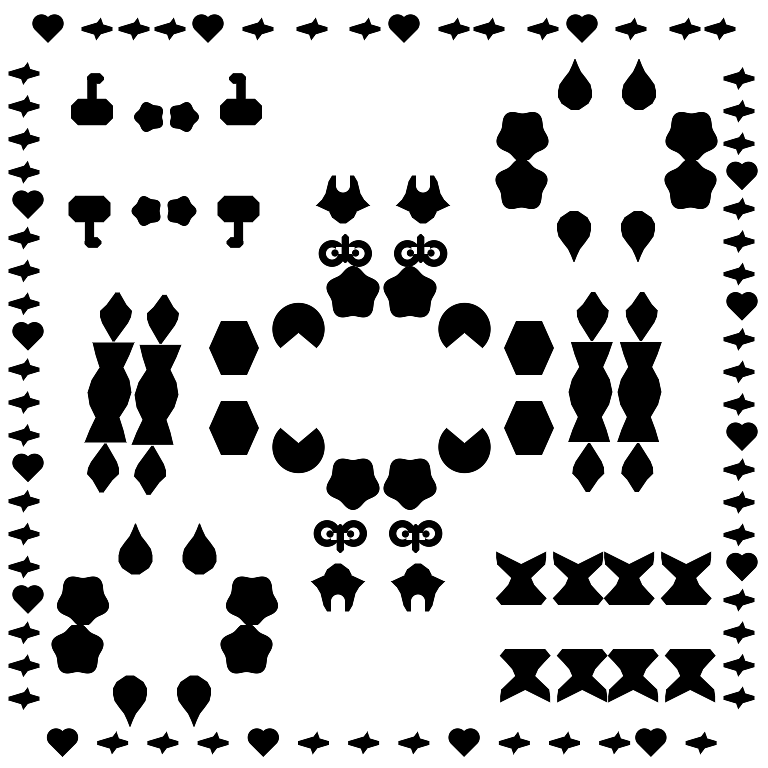
Write a WebGL 2 fragment shader that draws this pattern.

```glsl
#version 300 es
precision highp float;
// Black ornaments on white: mirrored groups of flowers, drops, curls and
// hourglasses inside a border of hearts and birds. Each group is folded
// about its centre, then drawn with distance functions; y runs downward.
uniform vec2 u_resolution;
out vec4 fragColor;

// Folds a group into one quadrant; its lower row is shifted sideways.
vec2 foldGroup(vec2 p, vec2 centre, float lowerShift) {
  vec2 q = p - centre;
  q.x -= lowerShift * step(0.0, q.y);
  return abs(q);
}

// Symmetric silhouette from nine evenly spaced half widths.
float profile(vec2 p, float h, float w[9]) {
  float t = clamp((p.y / h + 1.0) * 4.0, 0.0, 7.999);
  int i = int(t);
  float slope = (w[i + 1] - w[i]) * 4.0 / h;
  float side = (abs(p.x) - mix(w[i], w[i + 1], fract(t))) / sqrt(1.0 + slope * slope);
  return max(side, abs(p.y) - h);
}

float chamferBox(vec2 p, vec2 halfSize, float cut) {
  vec2 a = abs(p) - halfSize;
  return max(max(a.x, a.y), (a.x + a.y + cut) * 0.707);
}

float flower(vec2 p, float radius) {
  return length(p) - radius * (0.91 + 0.09 * cos(5.0 * atan(p.x, p.y)));
}

float heart(vec2 p) {
  vec2 q = vec2(abs(p.x), 14.0 - p.y) / 26.0;
  if (q.x + q.y > 1.0) return (length(q - vec2(0.25, 0.75)) - 0.3536) * 26.0;
  vec2 a = q - vec2(0.0, 1.0), b = q - 0.5 * max(q.x + q.y, 0.0);
  return sqrt(min(dot(a, a), dot(b, b))) * sign(q.x - q.y) * 26.0;
}

float bird(vec2 p) {
  vec2 a = abs(p);
  float wings = max((a.x * 0.3 + a.y - 6.5) / 1.04, a.x - 15.5);
  float body = (abs(p.x - 1.5 + 0.2 * p.y) * 1.8 + a.y - 11.5) / 2.06;
  return min(wings, body);
}

float curl(vec2 p) {
  vec2 u = vec2(abs(p.x) - 13.3, p.y + 3.0);
  float ring = abs(length(u) - 9.7) - 3.7;
  ring = max(ring, -max(u.x + 4.0, abs(u.y - 3.0) - 3.5));
  float bud = length(u - vec2(-3.0, 0.5)) - 3.6;
  float stem = chamferBox(p - vec2(0.0, 2.0), vec2(3.7, 14.5), 3.0);
  return min(min(ring, bud), stem);
}

float horned(vec2 p) {
  float body = profile(p, 24.0, float[9](3.0, 11.0, 14.0, 27.0, 21.0, 17.5, 16.0, 14.5, 11.0));
  float gap = length(vec2(p.x, p.y - clamp(p.y, 14.0, 40.0))) - 7.0;
  return max(body, -gap);
}

float bow(vec2 p) {
  float body = profile(p, 27.0, float[9](20.0, 25.5, 19.0, 13.0, 10.0, 17.0, 24.0, 25.0, 25.0));
  return max(body, (p.y - 14.0 - 0.5 * abs(p.x)) / 1.12);
}

float wreath(vec2 q) {
  float drop = profile(q - vec2(32.0, 76.0), 25.5,
    float[9](4.0, 13.5, 17.0, 17.0, 15.5, 11.0, 6.0, 3.0, 0.5));
  return min(drop, flower(vec2(q.x - 84.5, 25.0 - q.y), 27.0));
}

float column(vec2 p, vec2 centre, float shear) {
  vec2 q = p - centre;
  q.x += shear * q.y;
  float waist = profile(q, 50.0, float[9](21.0, 17.0, 12.0, 19.0, 22.0, 19.0, 12.0, 17.0, 21.0));
  float flame = profile(vec2(q.x, abs(q.y) - 75.5), 24.5,
    float[9](1.0, 5.0, 9.0, 13.0, 15.5, 16.0, 10.0, 6.0, 2.0));
  return min(waist, flame);
}

// Ring of hexagons, notched discs and flowers, with curls above and below.
float centrepiece(vec2 p) {
  vec2 q = foldGroup(p, vec2(381.5, 388.0), 0.0);
  vec2 h = abs(q - vec2(147.5, 40.0));
  float d = max(h.y - 27.0, (h.x * 27.0 + h.y * 12.0 - 675.0) / 29.5);
  vec2 n = q - vec2(83.0, 59.0);
  d = min(d, max(length(n) - 26.2, -(n.y + 4.0 + 0.84 * abs(n.x)) / 1.3));
  d = min(d, flower(q - vec2(28.5, 94.5), 27.5));
  vec2 r = foldGroup(p, vec2(383.0, 393.5), -5.0);
  return min(d, min(curl(r - vec2(37.7, 143.0)), horned(r - vec2(40.0, 194.0))));
}

// Hooked hammers around pairs of small flowers.
float hammers(vec2 p) {
  vec2 q = foldGroup(p, vec2(166.5, 160.5), -2.5);
  float d = chamferBox(q - vec2(74.5, 48.5), vec2(21.0, 13.3), 7.0);
  d = min(d, chamferBox(q - vec2(74.5, 72.0), vec2(4.7, 15.0), 3.0));
  d = min(d, chamferBox(q - vec2(71.0, 82.0), vec2(8.5, 5.3), 4.0));
  vec2 f = foldGroup(p, vec2(166.5, 164.0), -2.5) - vec2(17.0, 47.0);
  return min(d, flower(f.yx, 15.5));
}

float border(vec2 p) {
  float topX[16] = float[16](48.0, 97.0, 134.0, 170.0, 208.0, 258.0, 312.0, 365.0,
    404.0, 454.0, 489.0, 543.0, 582.0, 631.0, 685.0, 720.0);
  float d = 1e3;
  for (int i = 0; i < 20; i++) {
    float k = float(i);
    vec2 left = p - vec2(24.0, 73.5 + 32.9 * k), right = p - vec2(739.0, 78.5 + 32.6 * k);
    d = min(d, i % 4 == 0 && i > 0 ? heart(left - vec2(4.0, 0.0)) : bird(left));
    d = min(d, i % 4 == 3 && i < 19 ? heart(right - vec2(3.0, 0.0)) : bird(right));
    if (i < 16) {
      vec2 top = p - vec2(topX[i], 29.0);
      d = min(d, i % 4 == 0 ? heart(top) : bird(top));
    }
    if (i < 14) {
      vec2 low = p - vec2(62.5 + 50.2 * k - 14.0 * step(12.0, k), 743.0);
      d = min(d, i % 4 == 0 ? heart(low) : bird(low));
    }
  }
  return d;
}

void main() {
  // The canvas spans 768 design units.
  vec2 uv = gl_FragCoord.xy / u_resolution;
  vec2 p = vec2(uv.x, 1.0 - uv.y) * 768.0;
  float d = min(border(p), min(centrepiece(p), hammers(p)));
  d = min(d, wreath(foldGroup(p, vec2(607.0, 160.5), -1.0)));
  d = min(d, wreath(foldGroup(p, vec2(167.5, 625.0), -5.5)));
  for (float k = 0.0; k < 2.0; k++) {
    d = min(d, column(p, vec2(109.5 + 47.0 * k, 392.5 + 2.3 * k), 0.08));
    d = min(d, column(p, vec2(590.5 + 49.0 * k, 392.0), 0.027));
    vec2 q = foldGroup(p, vec2(603.7, 627.0), 4.0);
    d = min(d, bow(q - vec2(25.5 + 57.0 * k, 49.0)));
  }
  float edge = 384.0 / u_resolution.y;
  fragColor = vec4(vec3(smoothstep(-edge, edge, d)), 1.0);
}
```
